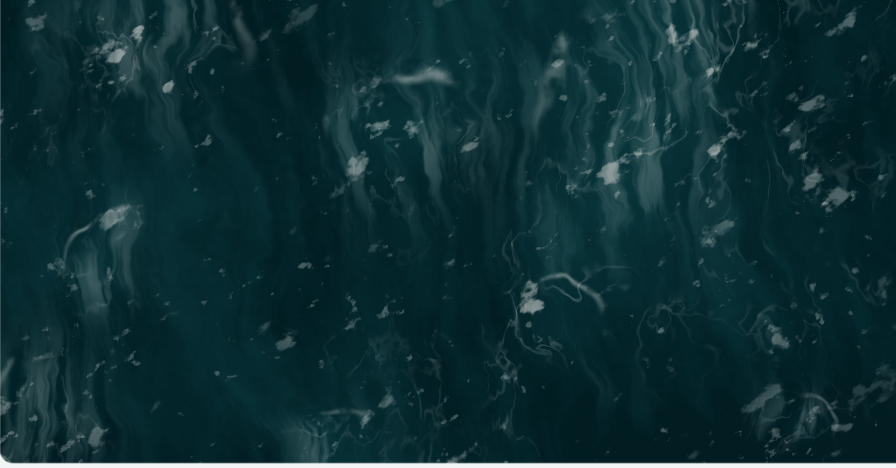
Reproduce this texture procedurally as a Shadertoy shader.

```glsl
// Dark teal sea seen from above, with wisps and flecks of pale foam, over a white lower edge.

float hash(vec2 p) {
    vec3 q = fract(vec3(p.xyx) * 0.1031);
    q += dot(q, q.yzx + 33.33);
    return fract((q.x + q.y) * q.z);
}

float noise(vec2 p) {
    vec2 i = floor(p), f = fract(p);
    f = f * f * (3.0 - 2.0 * f);
    return mix(mix(hash(i), hash(i + vec2(1, 0)), f.x),
               mix(hash(i + vec2(0, 1)), hash(i + vec2(1, 1)), f.x), f.y);
}

float fbm(vec2 p) {
    float sum = 0.0, amp = 0.5;
    for (int i = 0; i < 5; i++) {
        sum += amp * noise(p);
        p = mat2(0.8, 0.6, -0.6, 0.8) * p * 2.03 + 17.3;
        amp *= 0.5;
    }
    return sum / 0.97;
}

// Thin bright thread where the noise crosses its middle value
float thread(vec2 p, float width) {
    return smoothstep(width, 0.0, abs(fbm(p) - 0.5));
}

// Swells: centre and radius
const vec3 SWELLS[9] = vec3[9](
    vec3(0.86, 0.72, 0.19), vec3(0.33, 0.90, 0.19), vec3(1.36, 0.74, 0.23),
    vec3(1.50, 1.00, 0.13), vec3(1.25, 0.33, 0.11), vec3(0.09, 0.13, 0.14),
    vec3(0.68, 0.04, 0.11), vec3(0.25, 0.42, 0.10), vec3(1.72, 0.10, 0.10));

void mainImage(out vec4 fragColor, in vec2 fragCoord) {
    vec2 p = fragCoord / iResolution.y;
    vec2 warp = vec2(fbm(p * 3.5 + 4.0), fbm(p * 3.5 + 31.0)) - 0.5;
    vec2 q = p + 0.22 * warp;

    // Turbulent swells and the foam arcs along their crests
    float swell = 0.0, crest = 0.0;
    for (int i = 0; i < 9; i++) {
        vec2 d = q - SWELLS[i].xy;
        float r = length(d) / SWELLS[i].z;
        swell += exp(-1.3 * r * r);
        float upper = smoothstep(-0.3, 0.8, d.y / SWELLS[i].z);
        crest += upper * smoothstep(0.12, 0.0, abs(r - 0.9));
    }
    swell = min(swell, 1.0);

    // Deep water with fine, nearly vertical streaks
    float streak = fbm(vec2(q.x * 34.0 + q.y * 5.0, q.y * 6.0));
    float tone = 0.30 + 1.7 * (fbm(q * 2.2 + 9.0) - 0.5) + 0.7 * (streak - 0.5)
               + 0.38 * swell + 0.18 * (p.y - 0.4) + 0.12 * (noise(p * 90.0) - 0.5);
    vec3 color = mix(vec3(0.004, 0.112, 0.132), vec3(0.03, 0.20, 0.22), clamp(tone, 0.0, 1.3));

    // Foam: haze, threads, slanted clumps and scattered specks
    float drift = smoothstep(0.46, 0.68, fbm(p * 3.0 + 52.0));
    float density = clamp(0.75 * swell + 0.45 * drift, 0.0, 1.0);
    float haze = 0.40 * swell * smoothstep(0.42, 0.75, streak);
    float threads = 0.42 * thread(q * vec2(5.5, 3.6) + 3.0, 0.020)
                  + 0.32 * thread(q * vec2(11.0, 6.0) + 71.0, 0.026);
    threads *= density * smoothstep(0.38, 0.62, fbm(p * 13.0 + 8.0));
    float arcs = 0.65 * crest * smoothstep(0.48, 0.70, fbm(p * 11.0 + 23.0));
    vec2 slant = mat2(0.8, -0.6, 0.6, 0.8) * (p + 0.04 * warp);
    float clumpNoise = fbm(slant * vec2(14.0, 21.0) + 40.0);
    float clumps = 0.9 * smoothstep(0.73, 0.83, clumpNoise + 0.10 * density);
    float specks = 0.45 * smoothstep(0.74, 0.86, fbm(slant * vec2(32.0, 44.0)) + 0.05 * density);
    float foam = haze + threads + arcs + clumps * (0.25 + 0.75 * density) + specks;
    color = mix(color, vec3(0.56, 0.61, 0.61), clamp(foam, 0.0, 1.0));

    // White lower edge with a rounded left corner
    float radius = 0.027;
    float edge = length(max(radius - (p - vec2(0.0, 0.0105)), 0.0)) - radius;
    float soft = max(0.0025, 1.0 / iResolution.y);
    color = mix(color, vec3(0.95, 0.96, 0.96), smoothstep(-soft, soft, edge));

    fragColor = vec4(color, 1.0);
}
```
